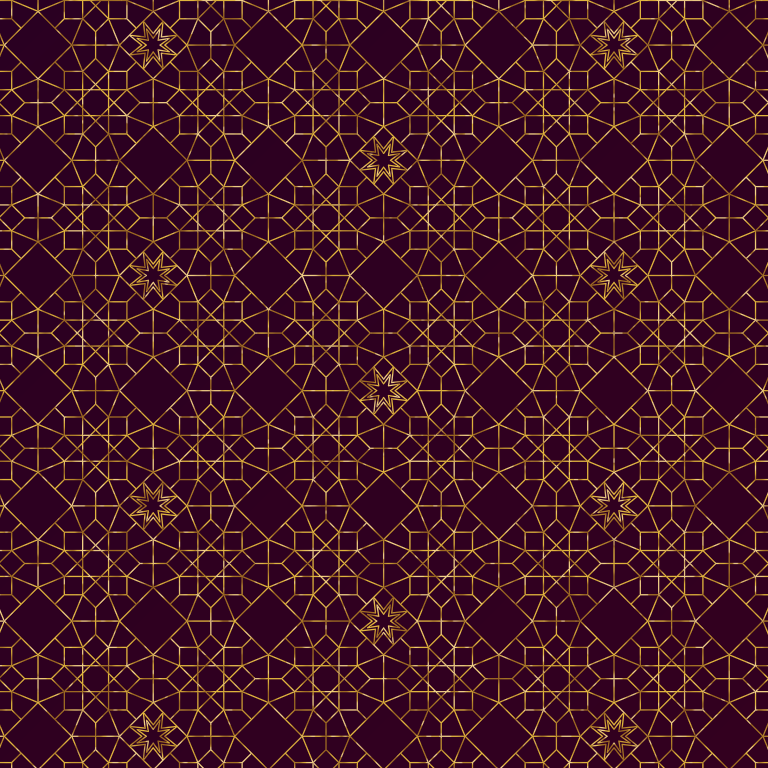
This pattern is drawn by a Shadertoy shader. Its source:

```glsl
const float CELL = 0.15;                       // rosette spacing
const float LINE_WIDTH = 0.0017;
const vec2 STAR_CENTRE = vec2(0.4995, 0.4913); // node carrying the central small star
const float TAN_WEDGE = 0.41421356;            // tan(22.5 deg)
const vec2 WEDGE_DIR = vec2(0.9238795, 0.3826834);

float hash21(vec2 p) {
    vec3 q = fract(p.xyx * vec3(0.1031, 0.1030, 0.0973));
    q += dot(q, q.yzx + 33.33);
    return fract((q.x + q.y) * q.z);
}

float valueNoise(vec2 p) {
    vec2 cell = floor(p);
    vec2 f = fract(p);
    f = f * f * (3.0 - 2.0 * f);
    float low = mix(hash21(cell), hash21(cell + vec2(1.0, 0.0)), f.x);
    float high = mix(hash21(cell + vec2(0.0, 1.0)), hash21(cell + 1.0), f.x);
    return mix(low, high, f.y);
}

float segmentDistance(vec2 p, vec2 a, vec2 b) {
    vec2 ab = b - a;
    vec2 ap = p - a;
    return length(ap - ab * clamp(dot(ap, ab) / dot(ab, ab), 0.0, 1.0));
}

// Mirrors the plane into one 22.5 degree wedge above the x axis
vec2 foldWedge(vec2 p) {
    p = abs(p);
    if (p.y > p.x) p = p.yx;
    vec2 normal = vec2(-WEDGE_DIR.y, WEDGE_DIR.x);
    return p - 2.0 * max(0.0, dot(p, normal)) * normal;
}

// Eight-fold rosette in an octagon of unit inradius
float rosetteDistance(vec2 p, float inner) {
    vec2 q = foldWedge(p);
    float root2 = sqrt(2.0);
    vec2 starTip = inner * vec2(1.0 + root2, 1.0);
    vec2 squareCorner = vec2(inner * (2.0 + root2), 0.0);
    vec2 starNotch = vec2(inner * root2, 0.0);
    vec2 coreCorner = inner * vec2(1.0, TAN_WEDGE);
    vec2 octagonCorner = vec2(1.0, TAN_WEDGE);

    // Interlaced star
    float d = segmentDistance(q, vec2(inner, 0.0), coreCorner);
    d = min(d, segmentDistance(q, coreCorner, starNotch));
    d = min(d, segmentDistance(q, starNotch, starTip));
    // Ring of squares and spokes
    d = min(d, segmentDistance(q, starTip, squareCorner));
    d = min(d, segmentDistance(q, squareCorner, vec2(1.0, 0.0)));
    d = min(d, segmentDistance(q, starTip, octagonCorner));
    // Enclosing octagon
    return min(d, segmentDistance(q, vec2(1.0, 0.0), octagonCorner));
}

float starOutlineDistance(vec2 p, float tipRadius, float notchRadius) {
    return segmentDistance(foldWedge(p), vec2(notchRadius, 0.0), tipRadius * WEDGE_DIR);
}

float lineCoverage(float dist, float width, float pixel) {
    return clamp((0.5 * width - dist) / pixel + 0.5, 0.0, 1.0);
}

// Foil shading with soft dark and bright patches
vec3 goldFoil(vec2 uv) {
    float sheen = valueNoise(uv * 85.0);
    float glint = valueNoise(uv * 120.0 + 37.0);
    vec3 gold = mix(vec3(0.61, 0.41, 0.13), vec3(0.88, 0.71, 0.24), smoothstep(0.15, 0.75, sheen));
    return mix(gold, vec3(0.96, 0.84, 0.58), 0.85 * smoothstep(0.62, 0.9, glint));
}

vec3 plumGround(vec2 uv) {
    return mix(vec3(0.165, 0.0, 0.132), vec3(0.2, 0.0, 0.122), clamp(0.5 + 0.5 * (uv.x - uv.y), 0.0, 1.0));
}

void mainImage(out vec4 fragColor, in vec2 fragCoord) {
    float pixel = 1.0 / min(iResolution.x, iResolution.y);
    vec2 uv = fragCoord * pixel;
    float halfCell = 0.5 * CELL;

    // Rosettes sit at cell centres, nodes at cell corners
    vec2 grid = (uv - STAR_CENTRE) / CELL;
    vec2 rosettePos = (fract(grid) - 0.5) * 2.0;
    vec2 node = floor(grid + 0.5);
    vec2 nodePos = (grid - node) * 2.0;

    float d = rosetteDistance(rosettePos, 0.225);

    // Double stars on every fourth node, staggered between columns
    if (mod(node.x + 2.0 * node.y + 0.5, 4.0) < 1.0) {
        d = min(d, starOutlineDistance(nodePos, 0.448, 0.2));
        d = min(d, starOutlineDistance(nodePos, 0.3, 0.12));
    }

    float ink = lineCoverage(d * halfCell, LINE_WIDTH, pixel);
    fragColor = vec4(mix(plumGround(uv), goldFoil(uv), ink), 1.0);
}
```
